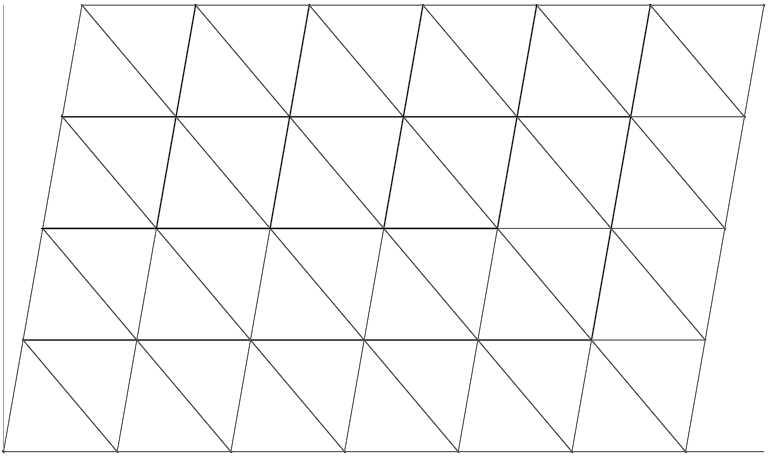
A Shadertoy shader for this pattern:

```glsl
// Sheared 6 by 4 grid of cells, each split by a diagonal, in fine black lines on white.

// Ink coverage of a line of given width at distance d, box filtered over one soft pixel.
float lineInk(float d, float width) {
    float pixel = 1.2 / iResolution.y;
    float h = 0.5 * width;
    return clamp((h - d) / pixel + 0.5, 0.0, 1.0) - clamp((-h - d) / pixel + 0.5, 0.0, 1.0);
}

float latticeInk(vec2 p) {
    vec2 cell = vec2(0.2493, 0.2448);
    float shear = 0.043;

    // Undo the shear so that cell corners fall on integers
    vec2 q = vec2(0.0, p.y / cell.y);
    q.x = (p.x - shear * q.y) / cell.x;
    if (any(lessThan(q, vec2(-0.012))) || any(greaterThan(q, vec2(6.012, 4.012)))) return 0.0;

    vec2 nearest = round(q);
    vec2 index = floor(q);
    vec2 offset = abs(q - nearest);

    // Rows: inner ones are heavy, except near the right end
    float heavyCells = nearest.y == 2.0 ? 4.0 : 5.0;
    bool heavyRow = nearest.y > 0.0 && nearest.y < 4.0 && index.x < heavyCells;
    float row = lineInk(offset.y * cell.y, heavyRow ? 0.0031 : 0.0017);

    // Slanted columns: inner ones are heavy in the upper half
    bool inner = nearest.x > 0.0 && nearest.x < 6.0;
    bool heavyColumn = inner && (index.y >= 2.0 || (index.y == 1.0 && nearest.x == 5.0));
    float slant = cell.x * cell.y / length(vec2(shear, cell.y));
    float column = lineInk(offset.x * slant, heavyColumn ? 0.0028 : 0.0017);

    // Diagonals from upper left to lower right of each cell
    float s = q.x + q.y;
    float across = cell.x * cell.y / length(vec2(cell.x - shear, cell.y));
    float diagonal = lineInk(abs(s - round(s)) * across, 0.002);

    return max(row, max(column, diagonal));
}

void mainImage(out vec4 fragColor, in vec2 fragCoord) {
    vec2 p = fragCoord / iResolution.y - vec2(0.0077, 0.0095);
    float ink = latticeInk(p);

    // Baseline runs on to the right edge; a faint upright marks the left edge
    if (p.x > -0.001 && p.x < 1.668) ink = max(ink, lineInk(abs(p.y), 0.0017));
    if (p.y > -0.001 && p.y < 0.98) ink = max(ink, lineInk(abs(p.x), 0.001));

    fragColor = vec4(vec3(1.0 - ink), 1.0);
}
```
